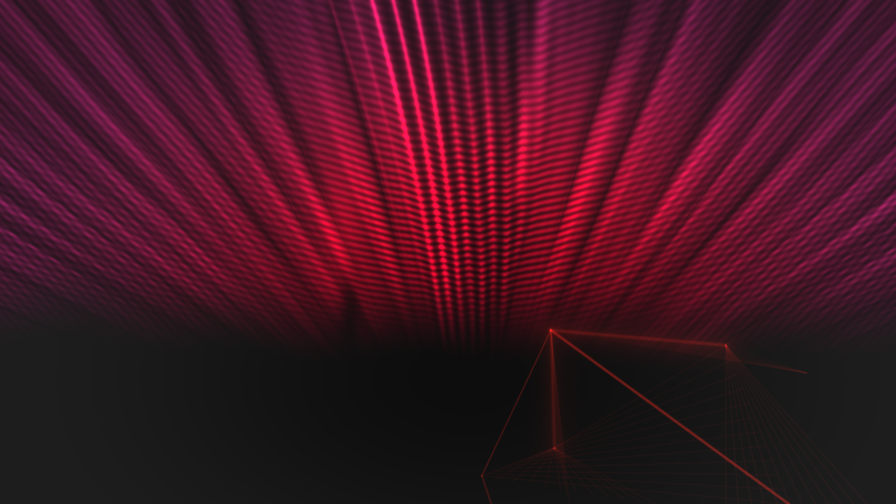
This background is drawn by a Shadertoy shader. Its source:

```glsl
vec2 gradient(vec2 cell) {
    float h = fract(sin(dot(cell, vec2(127.1, 311.7))) * 4375.85);
    return vec2(cos(6.2832 * h), sin(6.2832 * h));
}

float gradientNoise(vec2 p) {
    vec2 i = floor(p), f = fract(p);
    vec2 u = f * f * (3.0 - 2.0 * f), e = vec2(1, 0);
    float low = mix(dot(gradient(i), f), dot(gradient(i + e), f - e), u.x);
    float high = mix(dot(gradient(i + e.yx), f - e.yx), dot(gradient(i + 1.0), f - 1.0), u.x);
    return mix(low, high, u.y);
}

float segmentDistance(vec2 p, vec2 a, vec2 b) {
    vec2 ab = b - a;
    return length(p - a - ab * clamp(dot(p - a, ab) / dot(ab, ab), 0.0, 1.0));
}

float thread(vec2 p, vec2 a, vec2 b, float width) {
    float w = max(width, 0.7 / iResolution.y);
    return (1.0 - smoothstep(0.0, 2.0 * w, segmentDistance(p, a, b))) * width / w;
}

// Radiating folds crossed by fine woven stripes
vec3 curtain(vec2 p) {
    float dx = p.x - 0.93, side = abs(dx), drop = 1.0 - p.y;
    float wobble = gradientNoise(p * 3.0);
    float ray = dx / (max(p.y, 0.1) + 0.02);
    float spread = abs(ray) + 0.02 * wobble + 0.02 * sin(ray * 17.0);
    float fold = fract(spread / 0.145);
    float outer = smoothstep(0.12, 0.24, abs(ray));
    float pleat = 0.45 + 1.1 * smoothstep(0.0, 0.25, fold) * exp(-1.8 * fold);
    pleat = mix(0.62, pleat, outer * smoothstep(0.33, 0.65, p.y));
    pleat *= 0.95 + 0.6 * gradientNoise(vec2(ray * 13.0, p.y * 1.5))
           + 0.5 * gradientNoise(vec2(ray * 37.0, p.y * 2.0 + 5.0));

    // Slender ribs bend toward the base and break the weave into chevrons
    float axis = 0.822 + 0.216 * drop - 0.107 * drop * drop;
    float gap = 0.042 * (1.0 - 0.8 * drop);
    float rib = (axis - p.x) / max(gap, 0.018);
    pleat *= mix(0.85 + 0.4 * cos(6.2832 * rib), 1.0, outer);
    float chevron = abs(fract(rib * 0.5) - 0.5) * 5.0 * (1.0 - outer);
    float wave = p.y * (600.0 - 130.0 * p.y) - 150.0 * side * side / (side + 0.25);
    float weave = 0.5 + 0.5 * sin(wave + chevron + 2.0 * outer * abs(fold - 0.5) + 6.0 * wobble);
    float diagonal = 0.5 + 0.5 * sin((side * 0.74 - p.y * 0.67) * 450.0 + 3.0 * wobble);
    float center = exp(-22.0 * pow(p.y - 0.53, 2.0) - 18.0 * dx * dx);
    float corner = smoothstep(0.2, 0.6, side) * smoothstep(0.45, 0.8, p.y);
    float weaveDepth = mix(0.28, 0.85, center) * (1.0 - 0.75 * corner);
    float cloth = mix(1.0, 0.25 + 1.5 * weave, weaveDepth * smoothstep(0.3, 0.45, p.y));
    cloth *= mix(1.0, 0.45 + 1.1 * diagonal, 0.4 * smoothstep(0.2, 0.55, side));

    // Light is strongest around the middle
    vec2 q = (p - vec2(0.95, 0.62)) / vec2(0.56, 0.3);
    float light = 0.4 + 0.3 * exp(-dot(q, q));
    light *= 1.0 - 0.2 * smoothstep(0.75, 1.0, p.y);
    float hueShift = smoothstep(0.15, 0.85, length((p - vec2(0.95, 0.42)) * vec2(0.85, 1.15)));
    vec3 tint = mix(vec3(0.92, 0.0, 0.15), vec3(0.7, 0.09, 0.42), hueShift);
    vec3 color = tint * pleat * cloth * light;

    // Bright cores of the ribs
    for (int i = -3; i < 5; i++) {
        float k = float(i);
        float d = abs(p.x - axis + k * gap);
        float power = k >= 0.0 && k < 3.0 ? 0.58 : 0.16;
        float glow = exp(-pow(d / 0.0048, 2.0)) + 0.25 * exp(-d / 0.012);
        color += mix(vec3(0.95, 0.0, 0.17), vec3(1.0, 0.07, 0.42), hueShift)
               * glow * power * (1.0 - smoothstep(0.2, 0.66, drop) * 0.7);
    }

    // Hanging highlight right of the ribs
    float streak = p.x - mix(1.025, 1.085, (p.y - 0.6) / 0.4);
    float streakShape = exp(-pow(streak / mix(0.005, 0.021, p.y), 2.0));
    color += tint * 0.45 * streakShape * smoothstep(0.57, 0.66, p.y) * (0.7 + 0.3 * weave);

    // Soft glow above a dark notch
    vec2 n = (p - vec2(0.695, 0.37)) / vec2(0.022, 0.085);
    color *= 1.0 - 0.75 * exp(-dot(n, n));
    vec2 g = (p - vec2(0.68, 0.56)) / vec2(0.04, 0.12);
    return color + vec3(0.14, 0.0, 0.02) * exp(-dot(g, g));
}

// Folded net of threads in the lower right
vec3 net(vec2 p) {
    vec2 top = vec2(1.093, 0.345), right = vec2(1.44, 0.315);
    vec2 left = vec2(0.956, 0.056), hub = vec2(1.10, 0.111), tip = vec2(1.565, 0.0);
    float lines = 0.6 * thread(p, top, tip, 0.0025) + 0.3 * thread(p, top, left, 0.0015);
    lines += 0.25 * thread(p, top, right, 0.003) + 0.15 * thread(p, top, hub, 0.003);
    lines += 0.25 * thread(p, left, vec2(0.975, 0.0), 0.002);
    for (int i = 0; i < 12; i++) {
        float t = float(i) / 11.0;
        lines += 0.05 * thread(p, top, mix(hub, vec2(1.13, 0.0), t), 0.001);
        lines += 0.1 * thread(p, right, mix(vec2(1.44, 0.0), vec2(1.72, 0.0), t), 0.001);
        lines += 0.08 * thread(p, hub, mix(left, vec2(1.3, 0.0), t), 0.001);
        lines += 0.08 * thread(p, mix(hub, left, t), mix(right, tip, t), 0.001);
        lines += 0.04 * thread(p, mix(top, right, t), vec2(1.6, 0.26), 0.001);
    }
    float haze = 0.2 * exp(-segmentDistance(p, top, right) / 0.018);
    haze += 0.14 * exp(-segmentDistance(p, top, hub) / 0.018);
    return vec3(0.62, 0.07, 0.04) * (lines + haze);
}

void mainImage(out vec4 fragColor, in vec2 fragCoord) {
    vec2 p = fragCoord / iResolution.y;
    float shade = smoothstep(0.0, 0.85, length((p - vec2(0.93, 0.25)) * vec2(0.9, 1.5)));
    vec3 color = vec3(mix(0.05, 0.115, shade));
    float hem = p.y + 0.06 * gradientNoise(vec2(p.x * 4.0, 2.3)) - 0.02 * abs(p.x - 0.93);
    float cover = smoothstep(0.28, 0.47, hem);
    color = color * (1.0 - 0.4 * cover) + curtain(p) * cover;
    color += net(p) * (1.0 - 0.7 * cover);
    fragColor = vec4(clamp(color, 0.0, 1.0), 1.0);
}
```
